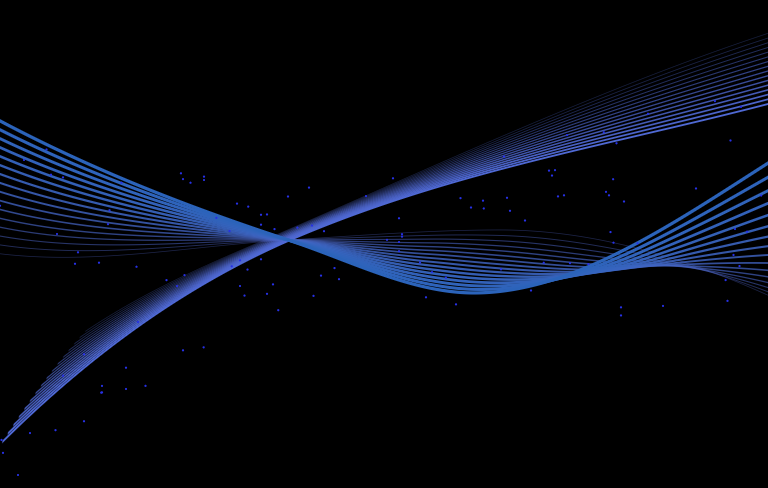
A Shadertoy shader for this background:

```glsl
// Two twisting ribbons of fine blue lines crossing on black, among scattered dots.

float hash(float n) { return fract(sin(n * 12.9898) * 43758.5453); }

// Cubic from point a to point b with the given end slopes
float bend(float x, vec2 a, vec2 b, float slopeA, float slopeB) {
    float span = b.x - a.x;
    float u = (x - a.x) / span, v = 1.0 - u;
    return a.y * v * v * (1.0 + 2.0 * u) + b.y * u * u * (3.0 - 2.0 * u)
         + span * u * v * (slopeA * v - slopeB * u);
}

// Height of a line in the wavy ribbon; t runs from the bold edge to the faint one
float waveLine(float x, float t) {
    vec2 knot = vec2(0.375, 0.323), low = vec2(0.617, 0.254), crest = vec2(0.651, 0.336);
    float bold = x < knot.x ? bend(x, vec2(0.0, 0.478), knot, -0.53, -0.33)
               : x < low.x ? bend(x, knot, low, -0.33, 0.0)
               : bend(x, low, vec2(1.0, 0.423), 0.0, 0.64);
    float faint = x < knot.x ? bend(x, vec2(0.0, 0.305), knot, -0.12, 0.06)
                : x < crest.x ? bend(x, knot, crest, 0.06, 0.0)
                : bend(x, crest, vec2(1.0, 0.251), 0.0, -0.45);
    float sag = 0.028 * smoothstep(0.56, 0.83, x);
    return mix(bold, faint, t) - sag * 4.0 * t * (1.0 - t);
}

// Height of a line in the rising ribbon
float risingLine(float x, float t) {
    vec2 boldMid = vec2(0.39, 0.328), faintMid = vec2(0.333, 0.318);
    float bold = x < boldMid.x ? bend(x, vec2(0.0, 0.057), boldMid, 1.0, 0.42)
               : bend(x, boldMid, vec2(1.0, 0.5), 0.42, 0.26);
    float faint = x < faintMid.x ? bend(x, vec2(0.0, 0.115), faintMid, 0.95, 0.43)
                : bend(x, faintMid, vec2(1.0, 0.592), 0.43, 0.33);
    return mix(bold, faint, t);
}

// Share of a pixel covered by a stroke whose centre is d away
float stroke(float d, float width, float pixel) {
    float near = max(d - 0.5 * pixel, -0.5 * width);
    float far = min(d + 0.5 * pixel, 0.5 * width);
    return clamp((far - near) / pixel, 0.0, 1.0);
}

void mainImage(out vec4 fragColor, in vec2 fragCoord) {
    vec2 p = fragCoord / iResolution.xy * vec2(1.0, 0.6354);
    float pixel = 1.0 / iResolution.x;
    vec3 color = vec3(0.0);
    const float LINES = 16.0;
    const float STEP = 0.002;

    // Rising ribbon, faint lines first, with staggered left ends
    for (float i = 0.0; i < LINES; i++) {
        float t = 1.0 - i / (LINES - 1.0);
        float y = risingLine(p.x, t);
        float slope = (risingLine(p.x + STEP, t) - y) / STEP;
        float d = abs(p.y - y) / sqrt(1.0 + slope * slope);
        float start = mix(0.003, 0.111, t);
        float cover = stroke(d, mix(0.0024, 0.0009, t), pixel)
                    * smoothstep(-pixel, pixel, p.x - start);
        color = mix(color, vec3(0.31, 0.41, 0.83), cover * mix(1.0, 0.3, t));
    }

    // Wavy ribbon
    for (float i = 0.0; i < LINES; i++) {
        float t = 1.0 - i / (LINES - 1.0);
        float y = waveLine(p.x, t);
        float slope = (waveLine(p.x + STEP, t) - y) / STEP;
        float d = abs(p.y - y) / sqrt(1.0 + slope * slope);
        float cover = stroke(d, mix(0.0042, 0.001, t), pixel);
        vec3 blue = mix(vec3(0.17, 0.39, 0.73), vec3(0.32, 0.4, 0.8), t);
        color = mix(color, blue, cover * mix(1.0, 0.35, t * t));
    }

    // Dots scattered about both ribbons
    for (float i = 1.0; i <= 120.0; i++) {
        float x = hash(i);
        float drift = hash(i + 170.3) - 0.5;
        float y = mod(i, 2.0) < 0.5 ? waveLine(x, 0.5) + 0.15 * drift
                                  : risingLine(x, 0.0) - 0.03 + 0.12 * drift;
        float d = length(p - vec2(x, y)) - 0.0014;
        color = mix(color, vec3(0.15, 0.19, 0.9), clamp(0.5 - d / pixel, 0.0, 1.0));
    }

    fragColor = vec4(color, 1.0);
}
```
